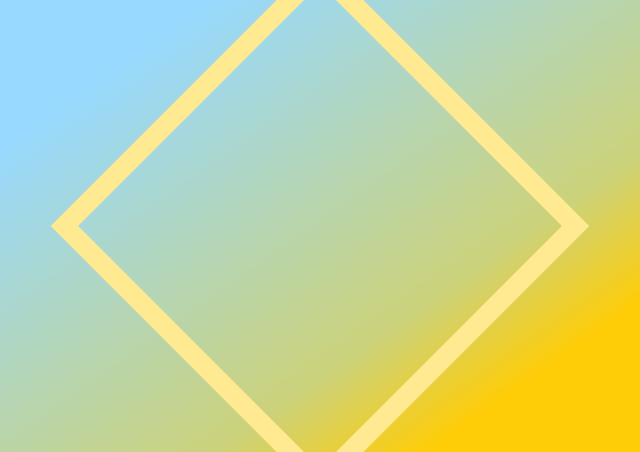
This background is drawn by a WebGL 2 fragment shader. Its source:

```glsl
#version 300 es
precision highp float;
// A corner-to-corner gradient from sky blue through olive to golden yellow,
// overlaid with a large pale diamond frame that is cropped at top and bottom.
// The frame is the outline of an L1-norm distance function.

uniform vec2 u_resolution;
out vec4 fragColor;

// Three-stop ramp, flat beyond its first and last stops.
vec3 skyToGold(float t) {
    vec3 sky = vec3(0.592, 0.851, 1.0);
    vec3 olive = vec3(0.800, 0.824, 0.480);
    vec3 gold = vec3(1.0, 0.804, 0.027);
    vec3 color = mix(sky, olive, clamp((t - 0.16) / 0.51, 0.0, 1.0));
    return mix(color, gold, clamp((t - 0.67) / 0.165, 0.0, 1.0));
}

// Signed distance to a square standing on its corner.
float diamondDistance(vec2 p, float radius) {
    return (abs(p.x) + abs(p.y) - radius) * 0.70711;
}

void main() {
    vec2 uv = gl_FragCoord.xy / u_resolution;
    vec2 p = (gl_FragCoord.xy - 0.5 * u_resolution) / u_resolution.y;
    float pixel = 1.0 / u_resolution.y;

    // Background: progress from the upper left to the lower right corner.
    vec3 color = skyToGold(0.5 * (uv.x + 1.0 - uv.y));

    // Frame: a band of constant width around the diamond outline.
    float band = abs(diamondDistance(p, 0.5655)) - 0.0215;
    float coverage = 1.0 - smoothstep(-0.6 * pixel, 0.6 * pixel, band);
    color = mix(color, vec3(1.0, 0.912, 0.569), coverage);

    fragColor = vec4(color, 1.0);
}
```
